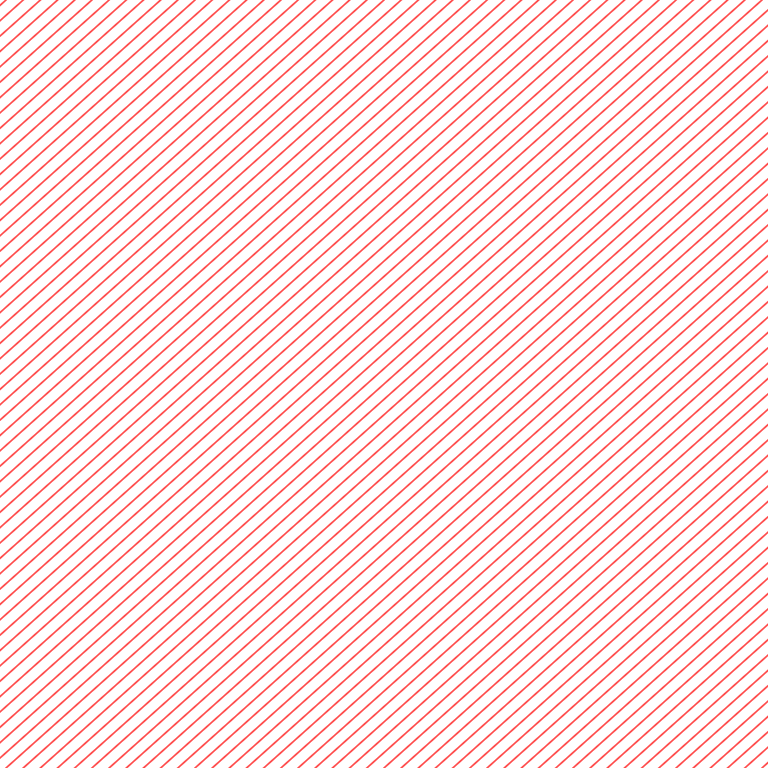
Give the GLSL for this pattern, as a Shadertoy shader.

```glsl
// Thin, even red diagonal stripes rising to the right on a white ground.
// A linear phase counts the stripes across and down the canvas; the distance
// to the nearest whole phase is turned into exact one-pixel box coverage.

#define STRIPES_ACROSS 44.7
#define STRIPES_DOWN   50.0
#define STRIPE_PHASE   0.35
#define STRIPE_WIDTH   0.00226   // in canvas heights
#define STRIPE_COLOR   vec3(1.0, 0.30, 0.30)
#define GROUND_COLOR   vec3(1.0)

// Distance to the centre line of the nearest stripe, in canvas units
float stripeDistance(vec2 uv) {
    vec2 frequency = vec2(STRIPES_ACROSS, -STRIPES_DOWN);
    float phase = dot(uv, frequency) - STRIPE_PHASE;
    return abs(fract(phase + 0.5) - 0.5) / length(frequency);
}

// Share of a pixel-wide window at distance d that a band of this width covers
float bandCoverage(float d, float width, float pixel) {
    float inner = max(d - 0.5 * pixel, -0.5 * width);
    float outer = min(d + 0.5 * pixel, 0.5 * width);
    return clamp((outer - inner) / pixel, 0.0, 1.0);
}

void mainImage(out vec4 fragColor, in vec2 fragCoord) {
    vec2 uv = fragCoord / iResolution.xy;
    float pixel = 1.0 / iResolution.y;

    float stripe = bandCoverage(stripeDistance(uv), STRIPE_WIDTH, pixel);
    fragColor = vec4(mix(GROUND_COLOR, STRIPE_COLOR, stripe), 1.0);
}
```
